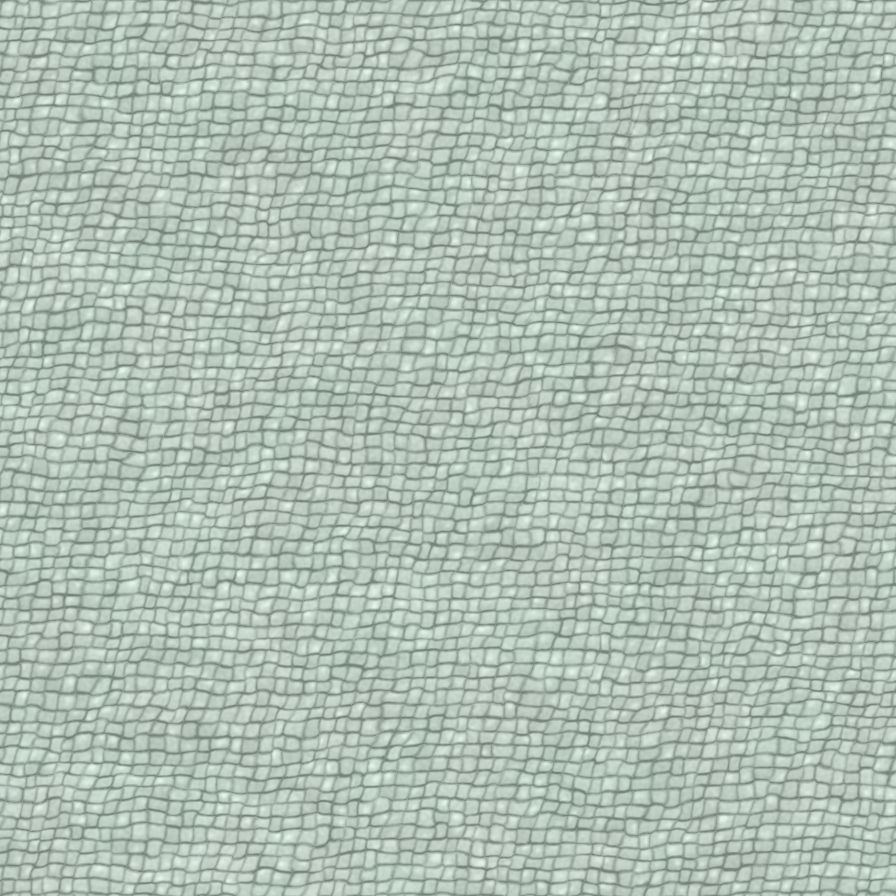
Reproduce this texture procedurally as a three.js fragment shader.

```glsl
varying vec2 vUv;

const vec2 THREADS = vec2(60.0, 66.0);
const vec3 SHADOW = vec3(0.50, 0.555, 0.515);
const vec3 LIGHT = vec3(0.86, 0.925, 0.885);

vec2 hash2(vec2 p) {
  vec3 q = fract(p.xyx * vec3(0.1031, 0.1030, 0.0973));
  q += dot(q, q.yzx + 33.33);
  return fract((q.xx + q.yz) * q.zy);
}

float cornerSlope(vec2 cell, vec2 corner, vec2 f) {
  return dot(hash2(cell + corner) * 2.0 - 1.0, f - corner);
}

float gradientNoise(vec2 p) {
  vec2 cell = floor(p);
  vec2 f = fract(p);
  vec2 u = f * f * f * (f * (f * 6.0 - 15.0) + 10.0);
  float low = mix(cornerSlope(cell, vec2(0.0), f), cornerSlope(cell, vec2(1.0, 0.0), f), u.x);
  float high = mix(cornerSlope(cell, vec2(0.0, 1.0), f), cornerSlope(cell, vec2(1.0), f), u.x);
  return mix(low, high, u.y);
}

float roundedBox(vec2 p, vec2 halfSize, float radius) {
  vec2 q = abs(p) - halfSize + radius;
  return length(max(q, 0.0)) + min(max(q.x, q.y), 0.0) - radius;
}

float segmentDistance(vec2 p, vec2 a, vec2 b) {
  vec2 ab = b - a;
  return length(p - a - ab * clamp(dot(p - a, ab) / dot(ab, ab), 0.0, 1.0));
}

// Thread coordinates: leaning columns and uneven, wavy rows
vec2 threadSpace(vec2 uv, vec2 count) {
  vec2 p = uv * count;
  p.y += 0.9 * gradientNoise(uv * vec2(5.0, 9.0)) + 0.45 * gradientNoise(uv * vec2(22.0, 30.0) + 7.0);
  p.x += 0.9 * gradientNoise(uv * vec2(9.0, 5.0) + 31.0) + 0.5 * gradientNoise(uv * vec2(30.0, 24.0) + 53.0);
  p.x -= 0.2 * p.y;
  return p;
}

// Brightness of a plain weave, from the two nearest raised threads
float weave(vec2 p) {
  vec2 base = floor(p);
  float nearest = 9.0;
  float second = 9.0;
  vec2 nearLocal = vec2(0.0);
  vec2 secondLocal = vec2(0.0);
  vec2 nearCell = base;

  for (int j = -1; j <= 1; j++) {
    for (int i = -1; i <= 1; i++) {
      vec2 cell = base + vec2(float(i), float(j));
      vec2 rnd = hash2(cell + 11.0);
      vec2 local = p - cell - 0.5 - (rnd - 0.5) * vec2(0.30, 0.22);
      float weftOver = mod(cell.x + cell.y, 2.0);
      vec2 halfSize = mix(vec2(0.43, 0.53), vec2(0.55, 0.42), weftOver);
      halfSize += (hash2(cell + 71.0) - 0.5) * 0.14;
      float d = roundedBox(local, halfSize, 0.30);
      if (d < nearest) {
        second = nearest;
        secondLocal = nearLocal;
        nearest = d;
        nearLocal = local;
        nearCell = cell;
      } else if (d < second) {
        second = d;
        secondLocal = local;
      }
    }
  }

  // Grooves run deeper along the rows than between columns
  vec2 across = normalize(nearLocal - secondLocal + 0.0001);
  float depth = mix(0.34, 0.56, abs(across.y));
  depth *= 1.0 + 0.9 * gradientNoise(p * 0.8 + 17.0);
  float groove = 1.0 - smoothstep(0.0, 0.42, second - nearest);
  float hole = smoothstep(-0.06, 0.16, nearest);

  // Each raised thread has its own tone and an off-centre glint
  vec2 tone = hash2(nearCell + 137.0);
  vec2 glintOffset = (hash2(nearCell + 211.0) - 0.5) * 0.5;
  vec2 toGlint = nearLocal - glintOffset;
  float glint = tone.y * tone.y * exp(-14.0 * dot(toGlint, toGlint));
  return 0.70 + 0.17 * (tone.x - 0.5) + 0.10 * nearLocal.y + 0.34 * glint
    - depth * groove - 0.24 * hole;
}

// One loose dark fibre, bent slightly by noise
float looseFibre(vec2 uv) {
  vec2 p = uv + 0.012 * vec2(gradientNoise(uv * 22.0), 0.0);
  float d = segmentDistance(p, vec2(0.692, 0.83), vec2(0.727, 0.91));
  return 1.0 - smoothstep(0.0004, 0.0026, d);
}

void main() {
  float tone = weave(threadSpace(vUv, THREADS));
  tone += 0.16 * gradientNoise(vUv * 190.0);
  tone += 0.10 * gradientNoise(vUv * vec2(6.0, 14.0) + 90.0);
  tone -= 0.22 * looseFibre(vUv);
  vec3 cloth = mix(SHADOW, LIGHT, clamp(tone, -0.1, 1.08));
  cloth += vec3(0.012, -0.004, 0.002) * gradientNoise(vUv * 12.0 + 40.0);
  gl_FragColor = vec4(cloth, 1.0);
}
```
